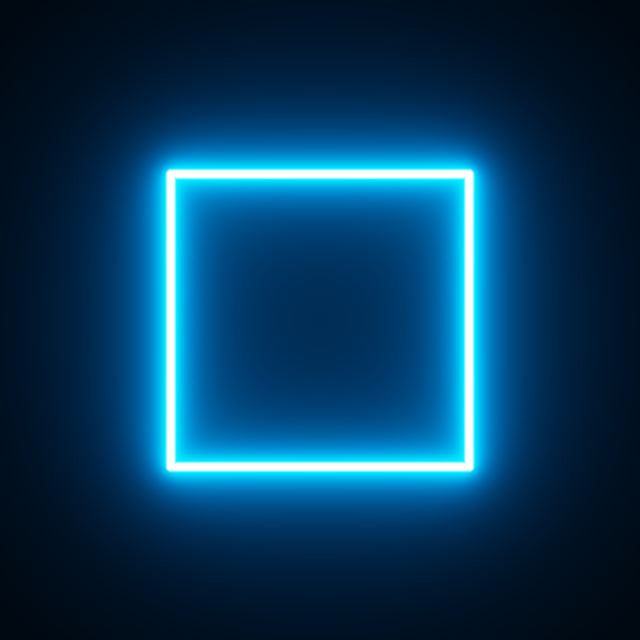
Give the GLSL for this background, as a WebGL 1 fragment shader.

```glsl
precision highp float;

uniform vec2 u_resolution;

const vec2 FRAME_CENTER = vec2(0.5, 0.4993);
const vec2 FRAME_HALF = vec2(0.2331, 0.2287);
const float CORE_INNER = 0.0042;   // solid white up to here
const float CORE_OUTER = 0.0098;   // white has faded to cyan here
const float TUBE_SOFTNESS = 0.003; // keeps the glow finite on the tube
const vec3 GLOW_EXPOSURE = vec3(0.0, 0.0072, 0.015);
const vec3 CORE_COLOR = vec3(1.0);

// Light received from a straight tube on the x axis, spanning -halfLength..halfLength
float tubeLight(vec2 p, float halfLength) {
  float away = sqrt(p.y * p.y + TUBE_SOFTNESS * TUBE_SOFTNESS);
  return (atan((halfLength - p.x) / away) + atan((halfLength + p.x) / away)) / away;
}

// Distance to that same tube
float tubeDistance(vec2 p, float halfLength) {
  return length(vec2(max(abs(p.x) - halfLength, 0.0), p.y));
}

void main() {
  float side = min(u_resolution.x, u_resolution.y);
  vec2 uv = (gl_FragCoord.xy - 0.5 * u_resolution) / side + 0.5;
  vec2 p = uv - FRAME_CENTER;

  // Gather the four sides as two opposite pairs
  float light = 0.0;
  float nearest = 1.0;
  for (int i = 0; i < 2; i++) {
    float facing = float(i) * 2.0 - 1.0;
    vec2 horizontal = vec2(p.x, p.y - facing * FRAME_HALF.y);
    vec2 vertical = vec2(p.y, p.x - facing * FRAME_HALF.x);
    light += tubeLight(horizontal, FRAME_HALF.x);
    light += tubeLight(vertical, FRAME_HALF.y);
    nearest = min(nearest, tubeDistance(horizontal, FRAME_HALF.x));
    nearest = min(nearest, tubeDistance(vertical, FRAME_HALF.y));
  }

  // Exposure curve turns light into deep blue, azure and cyan
  vec3 color = 1.0 - exp(-GLOW_EXPOSURE * light);

  // White-hot tube core
  float core = 1.0 - smoothstep(CORE_INNER, CORE_OUTER, nearest);
  color = mix(color, CORE_COLOR, core);

  gl_FragColor = vec4(color, 1.0);
}
```
